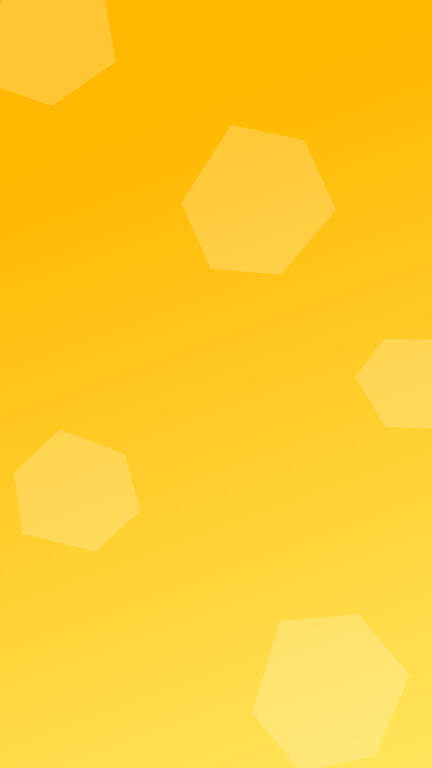
A Shadertoy shader for this background:

```glsl
// Signed distance to a convex hexagon, corners listed clockwise
float hexagon(vec2 p, vec2 corners[6]) {
    float d = -1e3;
    for (int i = 0; i < 6; i++) {
        vec2 a = corners[i];
        vec2 edge = normalize(corners[(i + 1) % 6] - a);
        d = max(d, dot(p - a, vec2(-edge.y, edge.x)));
    }
    return d;
}

void mainImage(out vec4 fragColor, in vec2 fragCoord) {
    // Canvas units: 9 wide, 16 high
    vec2 p = fragCoord / iResolution.xy * vec2(9.0, 16.0);
    float pixel = 9.0 / iResolution.x;

    // Slanted gradient, flat over its first fifth
    vec2 direction = vec2(sin(radians(20.0)), cos(radians(20.0)));
    float along = dot(vec2(p.x, 16.0 - p.y), direction) / dot(vec2(9.0, 16.0), direction);
    vec3 amber = vec3(1.0, 0.722, 0.0);
    vec3 lemon = vec3(1.0, 0.898, 0.361);
    vec3 color = mix(amber, lemon, clamp((along - 0.2) / 0.8, 0.0, 1.0));

    // Uneven hexagons, from top to bottom
    float d = hexagon(p, vec2[6](vec2(2.08, 16.62), vec2(2.41, 14.71), vec2(1.09, 13.79),
                                 vec2(-0.42, 14.31), vec2(-0.67, 15.44), vec2(0.62, 16.41)));
    d = min(d, hexagon(p, vec2[6](vec2(4.81, 13.40), vec2(6.34, 13.08), vec2(7.00, 11.63),
                                  vec2(5.86, 10.28), vec2(4.39, 10.40), vec2(3.78, 11.77))));
    d = min(d, hexagon(p, vec2[6](vec2(8.00, 8.94), vec2(9.17, 8.92), vec2(9.79, 7.98),
                                  vec2(9.17, 7.07), vec2(8.04, 7.10), vec2(7.40, 8.15))));
    d = min(d, hexagon(p, vec2[6](vec2(1.25, 7.06), vec2(2.61, 6.53), vec2(2.92, 5.35),
                                  vec2(1.99, 4.51), vec2(0.46, 4.88), vec2(0.29, 6.15))));
    d = min(d, hexagon(p, vec2[6](vec2(5.83, 3.07), vec2(7.47, 3.20), vec2(8.54, 1.94),
                                  vec2(7.81, 0.25), vec2(6.27, -0.08), vec2(5.25, 1.15))));

    // Translucent white fill with a smooth edge
    color = mix(color, vec3(1.0), 0.2 * clamp(0.5 - d / pixel, 0.0, 1.0));
    fragColor = vec4(color, 1.0);
}
```
